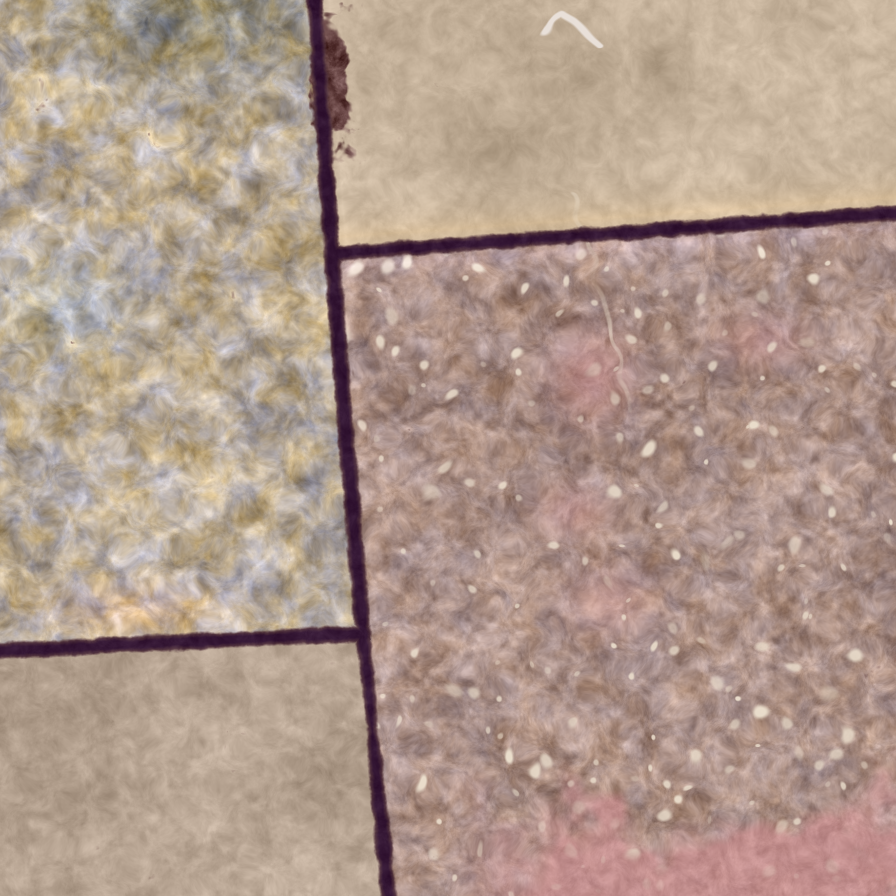
Give the GLSL for this texture, as a WebGL 1 fragment shader.

```glsl
precision highp float;
uniform vec2 u_resolution;

const vec3 MOSSY_SLAB = vec3(0.715, 0.660, 0.590);
const vec3 SANDY_SLAB = vec3(0.775, 0.700, 0.610);
const vec3 DUSTY_SLAB = vec3(0.700, 0.625, 0.555);
const vec3 ROSY_SLAB = vec3(0.665, 0.560, 0.525);
const vec3 PINK_STAIN = vec3(0.780, 0.560, 0.560);
const vec3 PALE_FLECK = vec3(0.920, 0.870, 0.800);
const vec3 JOINT_CORE = vec3(0.200, 0.085, 0.200);
const vec3 JOINT_RIM = vec3(0.340, 0.220, 0.250);
const vec3 RUST = vec3(0.390, 0.255, 0.250);
const float JOINT_HALF = 0.0088;
const float FLECK_GRID = 34.0;
const float FLECK_CHANCE = 0.38;

float hash(vec2 p) {
  return fract(sin(dot(p, vec2(127.1, 311.7))) * 43758.545);
}

float noise(vec2 p) {
  vec2 i = floor(p), f = fract(p);
  f = f * f * (3.0 - 2.0 * f);
  return mix(mix(hash(i), hash(i + vec2(1.0, 0.0)), f.x),
             mix(hash(i + vec2(0.0, 1.0)), hash(i + vec2(1.0)), f.x), f.y);
}

// Fractal noise centred on zero
float fbm(vec2 p) {
  float sum = 0.0, amp = 0.5;
  for (int i = 0; i < 4; i++) {
    sum += amp * (noise(p) - 0.5);
    p = mat2(1.6, 1.2, -1.2, 1.6) * p + 7.3;
    amp *= 0.6;
  }
  return sum;
}

float segment(vec2 p, vec2 a, vec2 b) {
  vec2 d = b - a;
  return length(p - a - d * clamp(dot(p - a, d) / dot(d, d), 0.0, 1.0));
}

// Soft elliptical spot
float spot(vec2 p, vec2 centre, vec2 radius) {
  vec2 q = (p - centre) / radius;
  return exp(-dot(q, q));
}

// Scattered mineral grains, one candidate in each cell
float flecks(vec2 p) {
  vec2 g = p * FLECK_GRID, cell = floor(g);
  float cover = 0.0;
  for (int y = -1; y <= 1; y++) {
    for (int x = -1; x <= 1; x++) {
      vec2 id = cell + vec2(float(x), float(y));
      vec2 centre = id + vec2(hash(id + 3.1), hash(id + 8.7));
      float size = mix(0.10, 0.29, pow(hash(id + 5.9), 2.0));
      vec2 d = (g - centre) * vec2(1.0, mix(0.7, 1.2, hash(id + 1.3)));
      float on = step(hash(id), FLECK_CHANCE) * mix(0.35, 1.0, hash(id + 6.4));
      cover = max(cover, on * (1.0 - smoothstep(size * 0.5, size * 1.3, length(d))));
    }
  }
  return cover;
}

void main() {
  vec2 uv = gl_FragCoord.xy / u_resolution;
  vec2 warp = uv + 0.012 * vec2(noise(uv * 45.0), noise(uv * 45.0 + 19.0));

  // Signed offsets from the three joints
  float sideX = uv.x - (0.434 - 0.1035 * uv.y + 0.021 * uv.y * uv.y);
  float upperY = uv.y - (0.6905 + 0.0715 * uv.x);
  float lowerY = uv.y - (0.2734 + 0.0490 * uv.x);
  float rightSide = smoothstep(-0.002, 0.002, sideX);
  float aboveUpper = smoothstep(-0.002, 0.002, upperY);
  float aboveLower = smoothstep(-0.002, 0.002, lowerY);

  float broad = fbm(uv * 7.0);
  float mottle = fbm(warp * 34.0);
  float grain = fbm(warp * 85.0 + 31.0);
  float tint = fbm(warp * 42.0 + 63.0);

  // Left slabs
  vec3 mossy = MOSSY_SLAB + 0.12 * broad + 0.42 * mottle + 0.30 * grain;
  mossy += vec3(0.03, 0.0, -0.08) * tint * 4.0;
  mossy -= vec3(0.13, 0.10, 0.10) * spot(uv, vec2(0.22, 1.0), vec2(0.16, 0.10));
  mossy += vec3(-0.02, 0.02, 0.06) * spot(uv, vec2(0.07, 0.66), vec2(0.08, 0.06));
  mossy += vec3(0.08, 0.02, -0.02) * spot(uv, vec2(0.15, 0.32), vec2(0.09, 0.03));
  vec3 dusty = DUSTY_SLAB + 0.17 * broad + 0.12 * mottle + 0.17 * grain;
  dusty += 0.06 * smoothstep(0.14, 0.0, uv.y);

  // Smooth upper right slab with dark blotches
  vec3 sandy = SANDY_SLAB + 0.12 * broad + 0.09 * mottle + 0.13 * grain;
  float blotch = spot(uv, vec2(0.65, 0.91), vec2(0.04, 0.035))
               + spot(uv, vec2(0.56, 0.84), vec2(0.03, 0.025))
               + spot(uv, vec2(0.74, 0.92), vec2(0.025, 0.04));
  sandy -= blotch * (0.09 + 0.25 * mottle);
  sandy += vec3(0.08, 0.055, 0.01) * exp(-abs(upperY - 0.018) * 65.0);

  // Grainy rosy slab with stains and flecks
  vec3 rosy = ROSY_SLAB + 0.12 * broad + 0.24 * mottle + 0.34 * grain;
  rosy += vec3(0.03, 0.0, -0.05) * tint * 2.0;
  float stain = 0.65 * spot(uv, vec2(0.66, 0.58), vec2(0.045, 0.05))
              + 0.45 * spot(uv, vec2(0.85, 0.62), vec2(0.05, 0.03))
              + 0.45 * spot(uv, vec2(0.64, 0.43), vec2(0.04, 0.03))
              + 0.40 * spot(uv, vec2(0.68, 0.33), vec2(0.05, 0.04))
              + smoothstep(0.13, 0.0, uv.y + 0.5 * broad) * smoothstep(0.48, 0.64, uv.x);
  rosy = mix(rosy, PINK_STAIN + 0.18 * grain, clamp(stain, 0.0, 0.85));
  rosy = mix(rosy, PALE_FLECK, flecks(warp) * (1.0 - 0.7 * clamp(stain, 0.0, 1.0)));
  rosy += vec3(0.08, 0.08, 0.11) * exp(-abs(upperY + 0.016) * 90.0);

  vec3 color = mix(mix(dusty, mossy, aboveLower), mix(rosy, sandy, aboveUpper), rightSide);
  color += 0.06 * exp(-abs(sideX - 0.016) * 110.0);

  // Chalk marks and the thin pale scratch
  float chalk = min(segment(warp, vec2(0.615, 0.974), vec2(0.637, 0.988)),
                    segment(warp, vec2(0.637, 0.988), vec2(0.675, 0.956)));
  color = mix(color, vec3(0.93, 0.90, 0.88), 0.9 * (1.0 - smoothstep(0.002, 0.005, chalk)));
  float scratch = min(segment(warp, vec2(0.644, 0.79), vec2(0.675, 0.68)),
                      segment(warp, vec2(0.675, 0.68), vec2(0.710, 0.55)));
  float scratchMask = (1.0 - smoothstep(0.001, 0.004, scratch)) * noise(uv * 38.0);
  color = mix(color, PALE_FLECK, 0.6 * scratchMask);

  // Rusty crumbs beside the upper end of the main joint
  float crumbs = spot(vec2(sideX, uv.y), vec2(0.010, 0.905), vec2(0.025, 0.075));
  color = mix(color, RUST + 0.5 * grain, smoothstep(0.38, 0.56, crumbs + 1.1 * mottle));

  // Dark joints with ragged rims
  float ragged = 0.006 * fbm(uv * 60.0);
  float pinch = 0.0025 * spot(uv, vec2(0.41, 0.20), vec2(0.2, 0.07));
  float side = abs(sideX) + pinch;
  float upper = max(abs(upperY) + 0.001 * (1.0 - uv.x), -sideX);
  float lower = max(abs(lowerY), sideX);
  float joint = min(side, min(upper, lower)) + ragged;
  vec3 jointColor = mix(JOINT_CORE, JOINT_RIM, smoothstep(0.003, JOINT_HALF, joint)) + 0.12 * grain;
  color = mix(jointColor, color, smoothstep(JOINT_HALF - 0.002, JOINT_HALF + 0.002, joint));

  gl_FragColor = vec4(clamp(color, 0.0, 1.0), 1.0);
}
```
